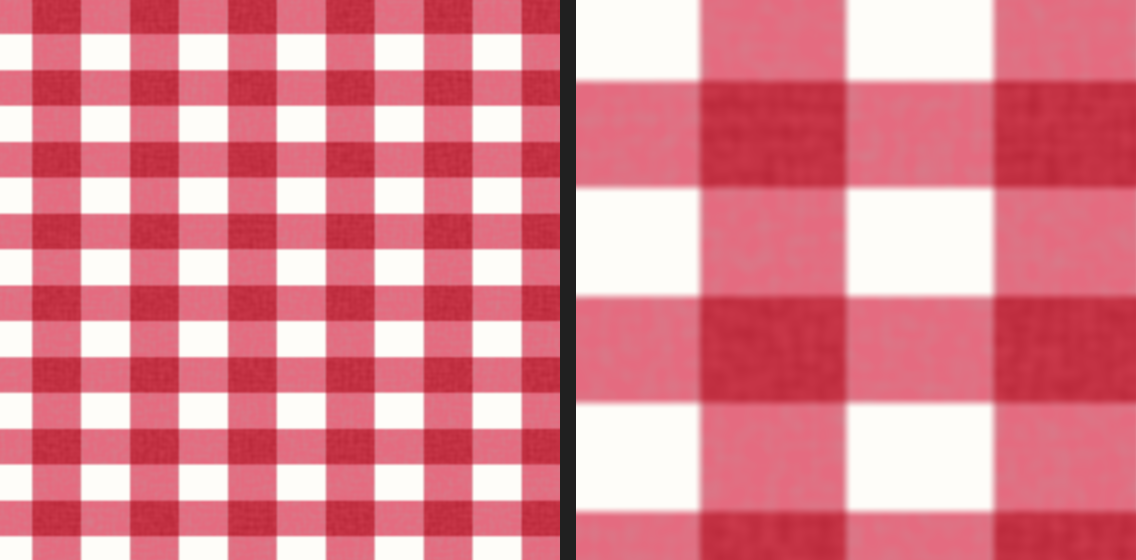
Left, the full canvas; right, a detail of the centre.
This pattern is drawn by a Shadertoy shader. Its source:

```glsl
// Red and white gingham cloth: upright and level bands cross on a white ground.
// One band gives pink, two give deep red; stretched gradient noise adds thread
// streaks and mottling, and a dusty tint runs along the band edges.

// Layout in canvas units; x = upright bands, y = level bands
const vec2 PERIOD = vec2(0.1748, 0.1281);
const vec2 CENTER = vec2(0.1011, 0.0742);
const vec2 HALF_WIDTH = vec2(0.0436, 0.0317);
const float EDGE_SOFTNESS = 0.0036;
const float FRINGE_WIDTH = 0.0035;

// Dyes
const vec3 WHITE = vec3(0.995, 0.992, 0.975);
const vec3 PINK = vec3(0.895, 0.420, 0.500);
const vec3 DUSTY_PINK = vec3(0.835, 0.490, 0.545);
const vec3 RED = vec3(0.762, 0.190, 0.260);

// Wear
const float MOTTLE_SCALE = 95.0;
const vec2 STREAK_SCALE = vec2(130.0, 22.0);
const float DUST_BASE = 0.20;
const float DUST_VARIATION = 0.75;
const float FRINGE_DUST = 0.45;
const float RED_VARIATION = 0.045;

vec2 hashGradient(vec2 cell) {
    vec3 p = fract(cell.xyx * vec3(0.1031, 0.1030, 0.0973));
    p += dot(p, p.yzx + 33.33);
    float angle = 6.2832 * fract((p.x + p.y) * p.z);
    return vec2(cos(angle), sin(angle));
}

float gradientNoise(vec2 p) {
    vec2 i = floor(p), f = fract(p);
    vec2 u = f * f * f * (f * (f * 6.0 - 15.0) + 10.0);
    vec2 e = vec2(0.0, 1.0);
    float a = dot(hashGradient(i), f);
    float b = dot(hashGradient(i + e.yx), f - e.yx);
    float c = dot(hashGradient(i + e.xy), f - e.xy);
    float d = dot(hashGradient(i + e.yy), f - e.yy);
    return mix(mix(a, b, u.x), mix(c, d, u.x), u.y);
}

// Signed distance to the nearest band on each axis, positive inside
vec2 bandDistance(vec2 p) {
    vec2 offset = (fract((p - CENTER) / PERIOD + 0.5) - 0.5) * PERIOD;
    return HALF_WIDTH - abs(offset);
}

void mainImage(out vec4 fragColor, in vec2 fragCoord) {
    vec2 uv = fragCoord / iResolution.xy;

    // Band coverage
    vec2 dist = bandDistance(uv);
    vec2 soft = max(vec2(EDGE_SOFTNESS), 1.0 / iResolution.xy);
    vec2 band = smoothstep(-soft, soft, dist);

    // Thread streaks along each band, plus fine mottling
    float upright = gradientNoise(uv * STREAK_SCALE);
    float level = gradientNoise(uv * STREAK_SCALE.yx + 37.0);
    float mottle = gradientNoise(uv * MOTTLE_SCALE + 71.0);
    float thread = 0.5 * (upright + level) + 0.7 * mottle;

    // Dusty tint, stronger at the sides of the upright bands
    float fringe = exp(-pow(dist.x / FRINGE_WIDTH, 2.0));
    float dust = DUST_BASE + DUST_VARIATION * thread + FRINGE_DUST * fringe;
    vec3 pink = mix(PINK, DUSTY_PINK, clamp(dust, 0.0, 1.0));
    vec3 red = RED + RED_VARIATION * thread;

    // Crossing of the two band sets
    vec3 color = mix(mix(WHITE, pink, band.y), mix(pink, red, band.y), band.x);
    fragColor = vec4(color, 1.0);
}
```
